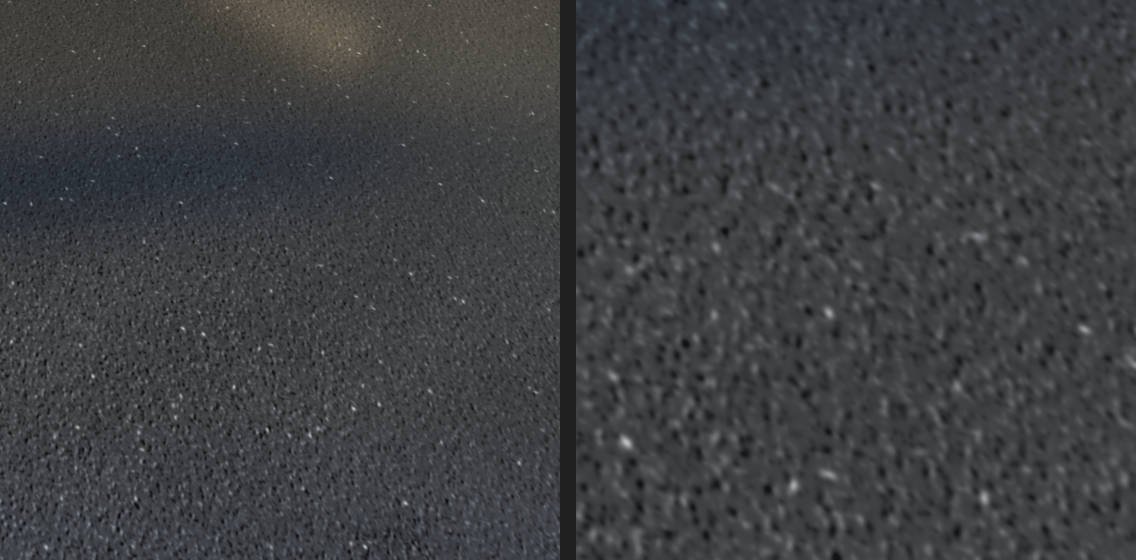
Left, the full canvas; right, a detail of the centre.
A WebGL 2 fragment shader for this texture:

```glsl
#version 300 es
precision highp float;
// Dark asphalt seen at a slant, with a blue shadow band and warm light at the top.
// Soft elliptical flecks, scattered one per cell on a receding ground plane,
// form the grain and the glints; smooth masks and layered sines tint the surface.

uniform vec2 u_resolution;
out vec4 fragColor;

const float GRAIN_ANGLE = -1.05;
const float HORIZON_SLOPE = 0.35;

vec3 hash3(vec2 cell, float seed) {
    vec3 p = fract(vec3(cell, seed) * vec3(0.1031, 0.1030, 0.0973));
    p += dot(p, p.yxz + 33.33);
    return fract((p.xxy + p.yxx) * p.zyx);
}

// Bell-shaped falloff of an ellipse whose long axis lies at the given angle
float softEllipse(vec2 d, float angle, float sharpness) {
    vec2 axis = vec2(cos(angle), sin(angle));
    float along = dot(d, axis);
    float across = dot(d, vec2(-axis.y, axis.x));
    return exp(-sharpness * (4.5 * along * along + 13.0 * across * across));
}

// Sum of scattered ellipses with tones from minTone to 1
float flecks(vec2 p, float seed, float chance, float minTone, float sharpness) {
    vec2 home = floor(p);
    float sum = 0.0;
    for (int y = -1; y <= 1; y++) {
        for (int x = -1; x <= 1; x++) {
            vec2 cell = home + vec2(x, y);
            vec3 place = hash3(cell, seed);
            vec3 kind = hash3(cell, seed + 7.3);
            float angle = GRAIN_ANGLE + (kind.x - 0.5) * 1.1;
            float present = step(kind.y, chance);
            float tone = mix(minTone, 1.0, place.z);
            sum += present * tone * softEllipse(p - cell - place.xy, angle, sharpness);
        }
    }
    return sum;
}

// Canvas point to ground plane: cells shrink and flatten with distance
vec2 groundPlane(vec2 uv) {
    float depth = 1.0 - HORIZON_SLOPE * uv.y;
    return vec2(uv.x - 0.5, 1.0 / HORIZON_SLOPE) / depth;
}

float segmentDistance(vec2 p, vec2 a, vec2 b) {
    vec2 ab = b - a;
    return length(p - a - ab * clamp(dot(p - a, ab) / dot(ab, ab), 0.0, 1.0));
}

float bell(float x, float width) {
    return exp(-x * x / (width * width));
}

// Broad uneven patches
float mottle(vec2 p) {
    float a = sin(p.x * 9.0 + 2.0 * sin(p.y * 7.0));
    float b = sin(p.y * 17.0 - p.x * 6.0 + 1.5 * sin(p.x * 13.0));
    return 0.6 * a + 0.4 * b;
}

vec3 surfaceColor(vec2 uv) {
    vec3 nearGrey = vec3(0.245, 0.257, 0.277);
    vec3 midGrey = vec3(0.250, 0.256, 0.262);
    vec3 warmGrey = vec3(0.255, 0.247, 0.232);
    vec3 litBrown = vec3(0.315, 0.303, 0.278);
    vec3 shadowBlue = vec3(0.172, 0.194, 0.228);

    vec3 color = mix(nearGrey, midGrey, smoothstep(0.0, 0.4, uv.y));
    vec3 far = mix(warmGrey, litBrown, smoothstep(0.3, 0.85, uv.x));
    color = mix(color, far, smoothstep(0.62, 0.98, uv.y + 0.12 * uv.x));

    // Shadow band, fading to the right
    float bandCentre = 0.67 + 0.08 * uv.x;
    float band = bell(uv.y - bandCentre, 0.105) * mix(0.95, 0.35, smoothstep(0.3, 0.95, uv.x));
    color = mix(color, shadowBlue, band);

    // Warm streak of light
    float beam = bell(segmentDistance(uv, vec2(0.41, 1.03), vec2(0.60, 0.93)), 0.065);
    color += vec3(0.110, 0.088, 0.055) * beam;
    return color * (1.0 + 0.035 * mottle(uv));
}

// Grain is strongest near the lower left and in one rough patch
float grainContrast(vec2 uv, float patchMask) {
    float contrast = mix(0.62, 0.30, smoothstep(0.3, 0.9, uv.y));
    contrast *= mix(1.1, 0.75, smoothstep(0.3, 1.0, uv.x));
    return contrast + 0.35 * patchMask;
}

void main() {
    vec2 uv = gl_FragCoord.xy / u_resolution;
    vec2 ground = groundPlane(uv);

    // Raised grains with a shadow beside each, plus finer grit
    vec2 coarse = ground * 88.0;
    float relief = flecks(coarse, 1.0, 1.0, -1.0, 1.0)
                 - 0.6 * flecks(coarse + vec2(-0.38, 0.22), 1.0, 1.0, -1.0, 1.0);
    float grit = flecks(ground * 135.0, 23.0, 1.0, -1.0, 1.0);
    float glints = flecks(ground * 45.0, 51.0, 0.055, 0.0, 4.0);

    float patchMask = bell(length((uv - vec2(0.72, 0.035)) * vec2(1.0, 1.6)), 0.07);
    float grain = (relief + 0.45 * grit) * grainContrast(uv, patchMask);

    vec3 color = surfaceColor(uv) * (1.0 - 0.15 * patchMask);
    color *= max(1.0 + grain + 0.25 * grain * abs(grain), 0.3);
    color += vec3(0.53, 0.54, 0.54) * glints * mix(1.0, 0.65, uv.y);
    fragColor = vec4(clamp(color, 0.0, 1.0), 1.0);
}
```
